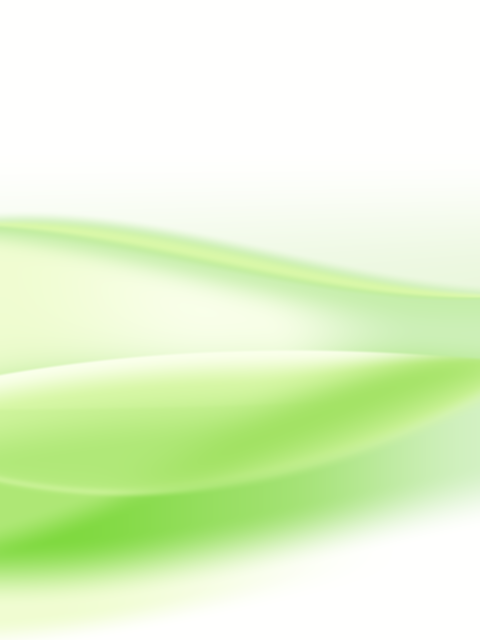
A Shadertoy shader for this background:

```glsl
// Soft green silk waves: a thin ribbon above a broad leaf, on a white ground.

const vec3 WHITE = vec3(1.0, 1.0, 0.995);
const vec3 HAZE  = vec3(0.92, 0.97, 0.87);
const vec3 CREAM = vec3(0.98, 1.0, 0.92);
const vec3 LEMON = vec3(0.94, 0.99, 0.82);
const vec3 LIME  = vec3(0.85, 0.97, 0.66);
const vec3 MIST  = vec3(0.83, 0.945, 0.77);
const vec3 SAGE  = vec3(0.73, 0.92, 0.59);
const vec3 LEAF  = vec3(0.69, 0.91, 0.47);
const vec3 GRASS = vec3(0.62, 0.88, 0.37);
const vec3 DEEP  = vec3(0.50, 0.85, 0.25);

// Cubic through four heights, at x = 0, 1/3, 2/3 and 1.
float curve(float x, vec4 h) {
    float a = x - 1.0 / 3.0, b = x - 2.0 / 3.0, c = x - 1.0;
    return dot(h, vec4(-4.5 * a * b * c, 13.5 * x * b * c,
                       -13.5 * x * a * c, 4.5 * x * a * b));
}

// One below the edge, zero above it.
float below(float y, float edge, float soft) {
    return 1.0 - smoothstep(edge - soft, edge + soft, y);
}

float glow(float d, float width) {
    return exp(-d * d / (width * width));
}

float falloff(float d, float width) {
    return exp(-max(d, 0.0) / width);
}

// White sky with haze gathering above the ribbon.
vec3 skyColor(vec2 p) {
    return mix(WHITE, HAZE, below(p.y, 0.66, 0.11) * mix(0.7, 1.0, p.x));
}

// Ribbon shaded from its top (t = 0) to its bottom (t = 1).
vec3 ribbonColor(float t, float x) {
    vec3 col = mix(mix(SAGE, MIST, 0.5), LIME, smoothstep(0.0, 0.6, t));
    float crease = smoothstep(0.6, 1.05, t);
    return mix(col, SAGE, crease * mix(0.9, 0.75, x));
}

// Pale hollow between the ribbon and the leaf.
vec3 hollowColor(vec2 p, float roof, float ground) {
    vec3 col = mix(LEMON, CREAM, smoothstep(0.0, 0.45, p.x));
    float rightSide = smoothstep(0.55, 0.88, p.x + 0.4 * (p.y - 0.49));
    col = mix(col, MIST, rightSide);
    float shade = glow(max(roof - p.y, 0.0), mix(0.022, 0.048, p.x));
    col = mix(col, mix(SAGE, MIST, 0.35), shade * 0.85);
    float strength = mix(0.5, 0.2, smoothstep(0.0, 0.45, p.x)) + 0.6 * rightSide;
    return mix(col, SAGE, min(strength, 0.85) * falloff(p.y - ground, 0.025));
}

// Leaf darkening downward, with a diagonal fold and a bright lower rim.
vec3 leafColor(vec2 p, float top, float fold, float rim) {
    float reach = mix(1.0, 0.2, smoothstep(0.5, 1.0, p.x));
    float depth = (top - p.y) / reach;
    vec3 col = mix(CREAM, LIME, smoothstep(0.0, 0.055, depth));
    col = mix(col, LEAF, smoothstep(0.035, 0.145, depth));
    float seam = 0.36 + 0.025 * p.x * p.x;
    col = mix(col, LEAF, 0.2 * below(p.y, seam, 0.004)
                             * falloff(seam - p.y, 0.04));
    float foldFade = smoothstep(0.15, 0.5, p.x);
    col = mix(col, GRASS, 0.85 * foldFade * glow(p.y - fold, 0.048));
    float rimLight = falloff(p.y - rim, mix(0.012, 0.04, p.x * p.x));
    return mix(col, LIME, rimLight * mix(0.35, 0.95, smoothstep(0.3, 0.9, p.x)));
}

// Saturated lower sweep, paling to the right; a light wedge lies at left.
vec3 sweepColor(vec2 p, float fold) {
    vec3 col = mix(DEEP, vec3(0.62, 0.88, 0.42), smoothstep(0.12, 0.6, p.x));
    col = mix(col, MIST, smoothstep(0.5, 1.05, p.x));
    float wedge = (1.0 - below(p.y, fold, 0.03)) * (1.0 - smoothstep(0.2, 0.4, p.x));
    return mix(col, LEAF, 0.95 * wedge);
}

void mainImage(out vec4 fragColor, in vec2 fragCoord) {
    vec2 p = fragCoord / iResolution.xy;

    // Edges, from top to bottom.
    float ribbonTop = curve(p.x, vec4(0.658, 0.638, 0.585, 0.544));
    float ribbonLow = curve(p.x, vec4(0.643, 0.602, 0.553, 0.533));
    float leafTop   = curve(p.x, vec4(0.414, 0.445, 0.452, 0.439));
    float fold      = curve(p.x, vec4(0.154, 0.245, 0.349, 0.427));
    float leafLow   = curve(p.x, vec4(0.250, 0.232, 0.277, 0.378));
    float sweepLow  = curve(p.x, vec4(0.102, 0.123, 0.170, 0.224));
    float veilLow   = curve(p.x, vec4(0.008, 0.042, 0.095, 0.147));

    // Layers, each covering what lies beneath its upper edge.
    float t = (ribbonTop - p.y) / (ribbonTop - ribbonLow);
    vec3 col = skyColor(p);
    col = mix(col, ribbonColor(t, p.x), below(p.y, ribbonTop, 0.013));
    col = mix(col, hollowColor(p, ribbonLow, leafTop),
              below(p.y, ribbonLow, mix(0.012, 0.004, p.x)));
    col = mix(col, leafColor(p, leafTop, fold, leafLow), below(p.y, leafTop, 0.003));
    col = mix(col, sweepColor(p, fold), below(p.y, leafLow, mix(0.005, 0.022, p.x)));

    // Fine light along the left part of the lower leaf edge.
    float lineFade = 1.0 - smoothstep(0.2, 0.5, p.x);
    col = mix(col, LIME, 0.45 * lineFade * glow(p.y - leafLow, 0.006));

    // Sweep melts into a lemon veil, then into white.
    vec3 veil = mix(LEMON, WHITE, smoothstep(0.1, 0.85, p.x));
    col = mix(col, veil, below(p.y, sweepLow, 0.052));
    col = mix(col, WHITE, below(p.y, veilLow, 0.025));

    fragColor = vec4(col, 1.0);
}
```
